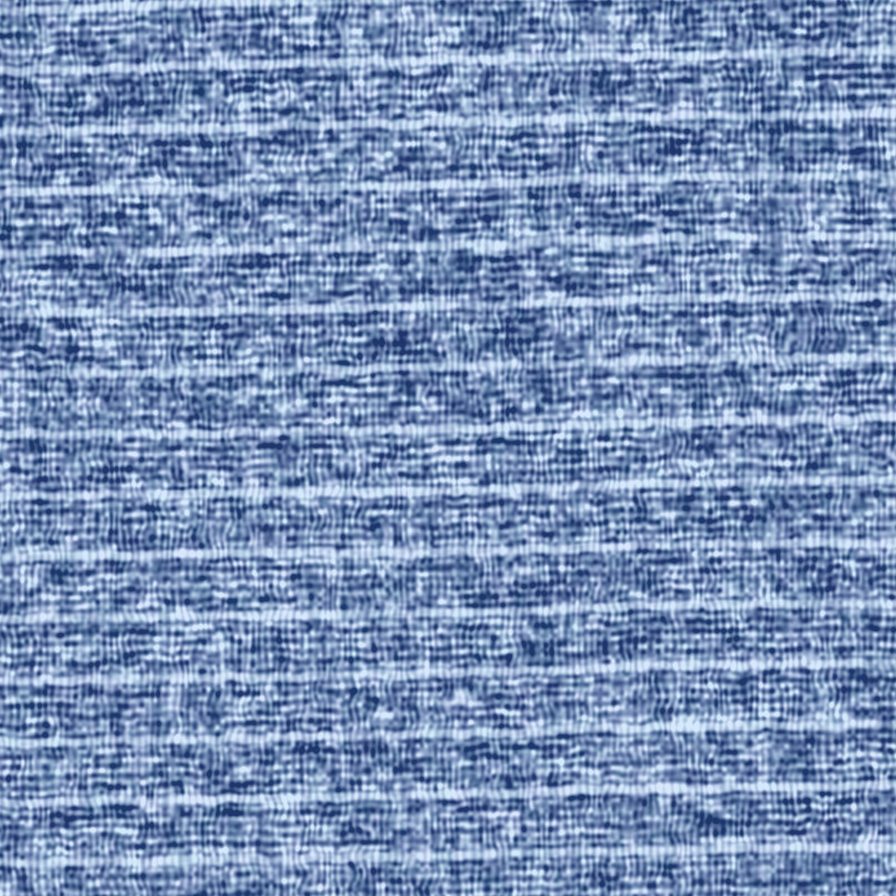
This texture is drawn by a Shadertoy shader. Its source:

```glsl
// Woven blue denim cloth with thin, slightly tilted pale weft stripes.

const float TAU = 6.28318;
const float STRIPES = 14.65;         // pale stripes per canvas height
const float ROWS_PER_STRIPE = 6.0;   // weft threads from one stripe to the next
const float COLUMNS = 126.0;         // warp threads per canvas width
const float TILT = 0.022;            // rise of the weft across the canvas
const float STRIPE_START = 0.034;    // height of the lowest stripe

const vec3 INDIGO = vec3(0.19, 0.29, 0.49);
const vec3 MID_BLUE = vec3(0.45, 0.55, 0.715);
const vec3 PALE_BLUE = vec3(0.74, 0.82, 0.92);

float hash(vec2 p) {
    return fract(sin(dot(p, vec2(127.1, 311.7))) * 43758.5);
}

// Smooth value noise, centred on zero (-0.5 to 0.5).
float noise(vec2 p) {
    vec2 cell = floor(p);
    vec2 f = fract(p);
    f = f * f * (3.0 - 2.0 * f);
    float low = mix(hash(cell), hash(cell + vec2(1.0, 0.0)), f.x);
    float high = mix(hash(cell + vec2(0.0, 1.0)), hash(cell + vec2(1.0, 1.0)), f.x);
    return mix(low, high, f.y) - 0.5;
}

// Thread coordinates: x counts warp columns, y counts weft rows.
vec2 threadSpace(vec2 uv) {
    float bend = 0.005 * noise(vec2(uv.x * 4.0, uv.y * 5.0));
    float row = (uv.y - TILT * uv.x - STRIPE_START + bend) * STRIPES * ROWS_PER_STRIPE;
    return vec2(uv.x * COLUMNS, row);
}

// Rounded warp threads that lean from row to row.
float warpProfile(vec2 t) {
    float lean = 0.9 * noise(t * vec2(0.4, 0.6) + 17.0);
    return cos(TAU * (t.x + lean));
}

// Threads crossing each other, with uneven gaps.
float weave(vec2 t) {
    float rowShift = 0.45 * noise(t * vec2(0.5, 0.4) + 31.0);
    float rowStrength = 0.22 + 0.28 * noise(t * vec2(0.2, 0.5) + 53.0);
    float columnStrength = 0.16 + 0.22 * noise(t * vec2(0.4, 0.6) + 71.0);
    return rowStrength * cos(TAU * (t.y + rowShift)) + columnStrength * warpProfile(t);
}

// Faded yarn: dark dashes, round grains, fine lint, warp streaks and patches.
float fading(vec2 t) {
    float dashes = 0.56 * noise(t * vec2(0.32, 1.35) + 13.0);
    float grains = 0.74 * noise(t * vec2(0.95, 1.3) + 43.0);
    float lint = 0.62 * noise(t * vec2(1.6, 2.2) + 23.0);
    float streaks = 0.22 * noise(t * vec2(0.8, 0.16) + 67.0);
    float patches = 0.16 * noise(t * vec2(0.07, 0.25) + 37.0);
    return dashes + grains + lint + streaks + patches;
}

// Distance in rows to the nearest stripe, signed upwards.
float stripeOffset(vec2 t) {
    float s = t.y + 0.4 * noise(vec2(t.x * 0.4, t.y * 0.1) + 83.0);
    return s - ROWS_PER_STRIPE * floor(s / ROWS_PER_STRIPE + 0.5);
}

// Soft-edged coverage of the pale stripe, worn along its length.
float stripeMask(vec2 t, float offset) {
    float fray = 0.35 * noise(t * vec2(0.9, 1.2) + 7.0);
    float wear = 0.90 + 0.7 * noise(t * vec2(0.12, 0.2) + 29.0);
    return clamp(wear, 0.0, 1.0) * (1.0 - smoothstep(0.10, 0.80, abs(offset) + fray));
}

// Blue ramp, extended a little past both ends.
vec3 dye(float tone) {
    float k = clamp(tone, -0.15, 1.17);
    return k < 0.5 ? mix(INDIGO, MID_BLUE, k * 2.0)
                   : mix(MID_BLUE, PALE_BLUE, k * 2.0 - 1.0);
}

void mainImage(out vec4 fragColor, in vec2 fragCoord) {
    vec2 uv = fragCoord / iResolution.xy;
    vec2 t = threadSpace(uv);
    float yarn = fading(t);

    // Cloth tone, with a shaded row under each stripe
    float offset = stripeOffset(t);
    float shade = 0.10 * (1.0 - smoothstep(0.3, 0.9, abs(offset + 1.1)));
    float tone = 0.48 + weave(t) + yarn - shade;

    // Pale stripe, beaded by the warp columns
    float stripe = 1.03 + 0.13 * warpProfile(t) + 0.38 * yarn;
    tone = mix(tone, stripe, stripeMask(t, offset));

    // Faint lavender variation between yarns
    float tint = noise(t * vec2(0.7, 0.8) + 59.0);
    vec3 colour = dye(tone) + tint * vec3(0.025, -0.015, 0.01);

    fragColor = vec4(clamp(colour, 0.0, 1.0), 1.0);
}
```
